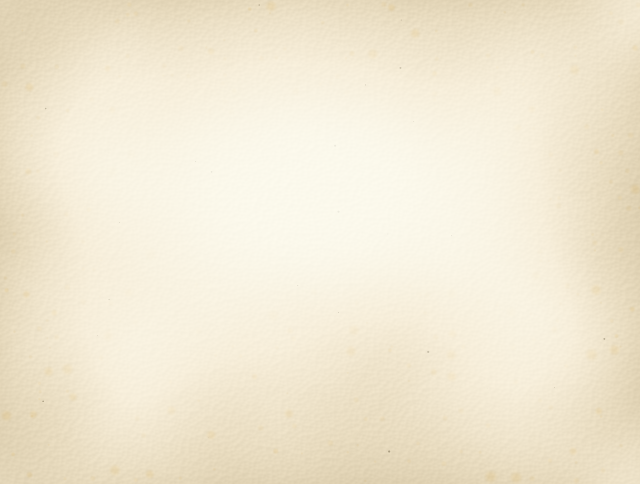
This texture is drawn by a WebGL 2 fragment shader. Its source:

```glsl
#version 300 es
precision highp float;

uniform vec2 u_resolution;
out vec4 fragColor;

#define BASE_TONE 0.68
#define GLOW_GAIN 0.34
#define GLOW_CENTER vec2(0.50, 0.61)
#define GLOW_SIZE vec2(0.32, 0.27)
#define EDGE_GAIN 0.40
#define EDGE_WIDTH vec2(0.085, 0.11)
#define MOTTLE_GAIN 0.035
#define GRAIN_SCALE 125.0
#define GRAIN_GAIN 0.022
#define FOXING_GAIN 0.30

const int STAINS = 11;
const int FADES = 8;

// Centre x, centre y, radius, strength
const vec4 stains[STAINS] = vec4[](
    vec4(0.04, 0.94, 0.13, 0.13), vec4(0.22, 0.97, 0.14, 0.12),
    vec4(0.70, 0.93, 0.19, 0.13), vec4(0.02, 0.51, 0.11, 0.16),
    vec4(0.07, 0.13, 0.13, 0.18), vec4(0.94, 0.63, 0.15, 0.18),
    vec4(0.97, 0.46, 0.10, 0.14), vec4(0.97, 0.18, 0.13, 0.14),
    vec4(0.58, 0.20, 0.20, 0.15), vec4(0.34, 0.07, 0.14, 0.10),
    vec4(0.61, 0.05, 0.16, 0.12));

const vec4 fades[FADES] = vec4[](
    vec4(0.18, 0.90, 0.13, 0.10), vec4(0.12, 0.65, 0.14, 0.10),
    vec4(0.18, 0.22, 0.17, 0.15), vec4(0.85, 0.25, 0.16, 0.13),
    vec4(0.80, 0.42, 0.16, 0.07), vec4(0.82, 0.80, 0.18, 0.09),
    vec4(0.99, 0.99, 0.10, 0.26), vec4(0.99, 0.02, 0.09, 0.22));

vec2 hash2(vec2 cell) {
    vec3 q = fract(cell.xyx * vec3(0.1031, 0.1030, 0.0973));
    q += dot(q, q.yzx + 33.33);
    return fract((q.xx + q.yz) * q.zy);
}

// Distance to the nearest scattered point
float cellular(vec2 p) {
    vec2 cell = floor(p), local = fract(p);
    float nearest = 2.0;
    for (int y = -1; y <= 1; y++)
        for (int x = -1; x <= 1; x++) {
            vec2 o = vec2(x, y);
            vec2 d = o + hash2(cell + o) - local;
            nearest = min(nearest, dot(d, d));
        }
    return sqrt(nearest);
}

// Warped sines for cloudy mottling
float mottle(vec2 p) {
    float sum = 0.0, gain = 0.5;
    for (int i = 0; i < 5; i++) {
        p += 0.6 * sin(p.yx * 1.3 + float(i) * 1.7);
        sum += gain * sin(p.x) * sin(p.y + 0.8);
        p = mat2(1.5, 1.1, -1.1, 1.5) * p;
        gain *= 0.62;
    }
    return sum;
}

float blot(vec2 uv, vec4 spot, float aspect) {
    vec2 d = (uv - spot.xy) * vec2(aspect, 1.0) / spot.z;
    return spot.w * exp(-dot(d, d));
}

// Soft round specks, kept only in a share of the cells
float specks(vec2 p, float share, float radius) {
    vec2 cell = floor(p);
    vec2 center = 0.3 + 0.4 * hash2(cell + 17.0);
    vec2 pick = hash2(cell + 91.0);
    float size = radius * (0.5 + pick.y);
    return step(pick.x, share) * (1.0 - smoothstep(0.2 * size, size, length(fract(p) - center)));
}

float paperHeight(vec2 p) {
    return cellular(p * vec2(0.8, 1.0)) + 0.6 * cellular(p * 0.47 + 40.0);
}

vec3 paperColor(float tone) {
    vec3 tan_ = vec3(0.84, 0.78, 0.65), sand = vec3(0.91, 0.86, 0.75);
    vec3 cream = vec3(0.965, 0.93, 0.85), ivory = vec3(0.985, 0.975, 0.925);
    vec3 color = mix(tan_, sand, clamp(tone / 0.35, 0.0, 1.0));
    color = mix(color, cream, clamp((tone - 0.35) / 0.33, 0.0, 1.0));
    return mix(color, ivory, smoothstep(0.62, 1.0, tone));
}

void main() {
    vec2 uv = gl_FragCoord.xy / u_resolution;
    float aspect = u_resolution.x / u_resolution.y;
    vec2 p = uv * vec2(aspect, 1.0);

    // Central glow and darkened borders
    vec2 g = (uv - GLOW_CENTER) / GLOW_SIZE;
    vec2 border = exp(-min(uv, 1.0 - uv) / EDGE_WIDTH);
    float edge = 1.0 - (1.0 - border.x) * (1.0 - border.y);
    float tone = BASE_TONE + GLOW_GAIN * exp(-dot(g, g)) - EDGE_GAIN * edge;

    // Aged areas and faded areas, with uneven outlines
    vec2 bent = uv + 0.012 * sin(p.yx * vec2(17.0, 21.0) + sin(p * 11.0));
    for (int i = 0; i < STAINS; i++) tone -= blot(bent, stains[i], aspect);
    for (int i = 0; i < FADES; i++) tone += blot(bent, fades[i], aspect);
    float age = 1.0 - smoothstep(0.3, 0.95, tone);
    tone += MOTTLE_GAIN * mottle(p * 9.0) * (0.3 + age);
    vec3 color = paperColor(tone);

    // Embossed grain lit from the upper left
    vec2 q = p * GRAIN_SCALE;
    float relief = paperHeight(q) - paperHeight(q + vec2(-0.35, 0.45));
    color += GRAIN_GAIN * relief * (0.45 + 0.75 * age);

    // Ochre foxing and tiny dark flecks
    float foxing = specks(p * 24.0, 0.10, 0.28) + 0.6 * specks(p * 55.0 + 7.0, 0.06, 0.35);
    color -= FOXING_GAIN * foxing * age * vec3(0.03, 0.10, 0.24);
    color -= 0.18 * specks(p * 38.0 + 3.0, 0.012, 0.09) * (0.3 + age);

    fragColor = vec4(clamp(color, 0.0, 1.0), 1.0);
}
```
